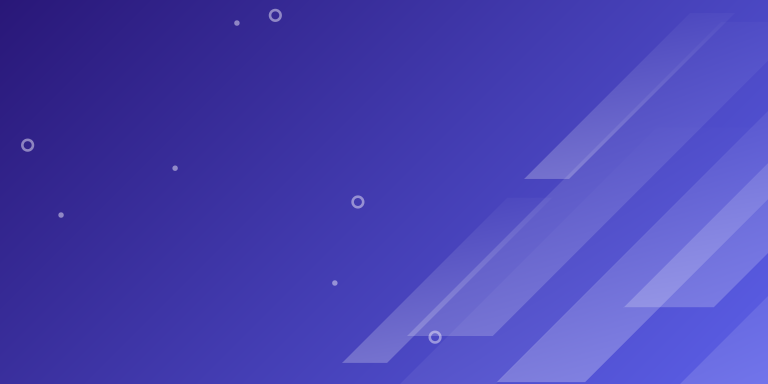
Reproduce this background procedurally as a Shadertoy shader.

```glsl
// Diagonal indigo gradient crossed by translucent slanted bands that fade
// as they rise, with a few small rings and dots scattered on top.
// Lengths are in canvas heights; every shape is a smoothed distance mask.

const vec3 DEEP_INDIGO = vec3(0.16, 0.09, 0.47);
const vec3 BRIGHT_BLUE = vec3(0.36, 0.375, 0.91);
const vec3 MARK_COLOR = vec3(0.92, 0.90, 0.97);

const int BAND_COUNT = 7;
const int MARK_COUNT = 4;

// Lower left corner (x, y), width, height
const vec4 BANDS[BAND_COUNT] = vec4[](
    vec4(0.892, -0.150, 0.250, 0.818),
    vec4(1.365, 0.534, 0.117, 0.432),
    vec4(1.060, 0.125, 0.223, 0.818),
    vec4(0.891, 0.055, 0.117, 0.430),
    vec4(1.294, 0.005, 0.230, 0.818),
    vec4(1.625, 0.200, 0.234, 0.818),
    vec4(1.651, -0.120, 0.234, 0.818));

// Opacity at the foot of each band
const float BAND_OPACITY[BAND_COUNT] = float[](
    0.07, 0.24, 0.19, 0.24, 0.26, 0.21, 0.15);

const vec2 RINGS[MARK_COUNT] = vec2[](
    vec2(0.717, 0.960), vec2(0.072, 0.622),
    vec2(0.932, 0.474), vec2(1.133, 0.122));

const vec2 DOTS[MARK_COUNT] = vec2[](
    vec2(0.617, 0.940), vec2(0.456, 0.562),
    vec2(0.159, 0.440), vec2(0.872, 0.263));

// Coverage of a signed distance, smoothed over one pixel
float coverage(float dist, float pixel) {
    return clamp(0.5 - dist / pixel, 0.0, 1.0);
}

// Parallelogram leaning right at 45 degrees, fading towards its top
float bandMask(vec2 p, vec4 band, float pixel) {
    vec2 q = p - band.xy;
    float slant = (q.x - q.y - 0.5 * band.z);
    float sides = (abs(slant) - 0.5 * band.z) * 0.7071;
    float ends = abs(q.y - 0.5 * band.w) - 0.5 * band.w;
    float fade = mix(1.0, 0.12, clamp(q.y / band.w, 0.0, 1.0));
    return coverage(max(sides, ends), pixel) * fade;
}

float ringMask(vec2 p, vec2 center, float radius, float stroke, float pixel) {
    return coverage(abs(length(p - center) - radius) - 0.5 * stroke, pixel);
}

float dotMask(vec2 p, vec2 center, float radius, float pixel) {
    return coverage(length(p - center) - radius, pixel);
}

void mainImage(out vec4 fragColor, in vec2 fragCoord) {
    float pixel = 1.0 / iResolution.y;
    vec2 p = fragCoord * pixel;
    float aspect = iResolution.x * pixel;

    // Gradient from the upper left to the lower right
    float diagonal = (p.x + 1.0 - p.y) / (aspect + 1.0);
    vec3 color = mix(DEEP_INDIGO, BRIGHT_BLUE, diagonal);

    // Slanted bands
    for (int i = 0; i < BAND_COUNT; i++) {
        float opacity = BAND_OPACITY[i] * bandMask(p, BANDS[i], pixel);
        color = mix(color, vec3(1.0), opacity);
    }

    // Rings and dots
    float marks = 0.0;
    for (int i = 0; i < MARK_COUNT; i++) {
        marks = max(marks, ringMask(p, RINGS[i], 0.0137, 0.0068, pixel));
        marks = max(marks, dotMask(p, DOTS[i], 0.0070, pixel));
    }
    color = mix(color, MARK_COLOR, 0.5 * marks);

    fragColor = vec4(color, 1.0);
}
```
